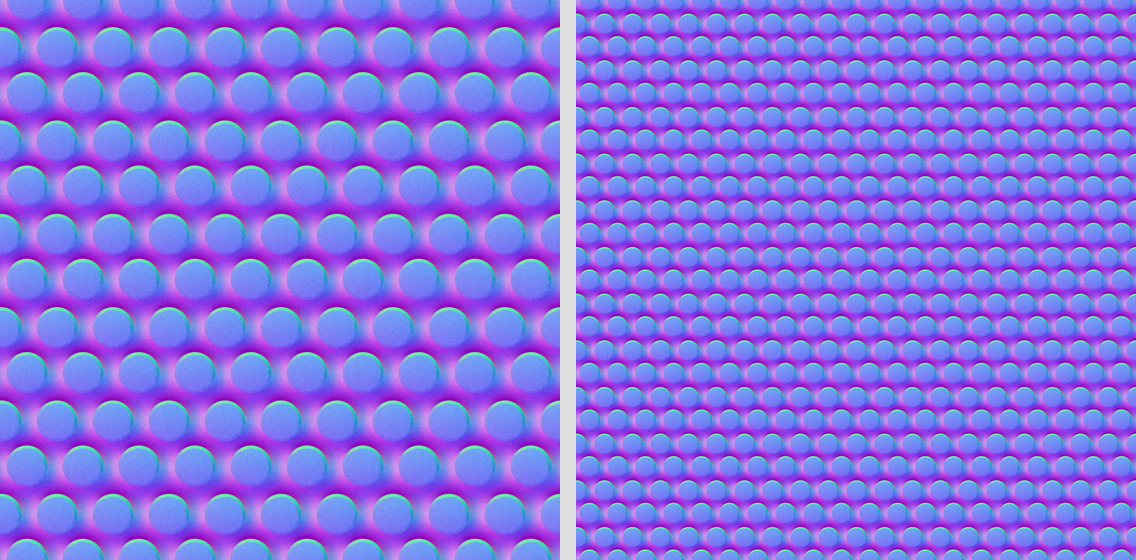
Left: one tile. Right: repeated 2 by 2.
Reproduce this texture map procedurally as a Shadertoy shader.

```glsl
// Tiling normal map of round studs in staggered rows, each stud with a bevelled rim.
// Nearby studs are looped over: their skirts blend into a smooth ground slope,
// narrow moats darken it on the upper right, and the domed caps are laid on top.

#define COLUMNS 10.0
#define ROWS 12.0            // even, so the stagger wraps
#define RADIUS 0.0365        // stud radius, in canvas widths
#define STAGGER_DRIFT 0.018  // small offset between odd and even rows, in cells
#define RIM_WIDTH 0.15       // in stud radii
#define MOAT_FALLOFF 4.5
#define SKIRT_FALLOFF 4.0
#define TEXELS 256.0         // grain cells across the canvas
#define GRAIN 0.025
#define RIM_ROUGHNESS 0.05

const float TAU = 6.2831853;

float hash(vec2 p) {
    return fract(sin(dot(p, vec2(127.1, 311.7))) * 43758.5453);
}

// Offset from a stud centre, in stud radii; cell picks a neighbour of p.
vec2 studOffset(vec2 p, vec2 cell) {
    float row = floor(p.y + 0.5) + cell.y;
    float even = 1.0 - mod(row, 2.0);
    float drift = STAGGER_DRIFT * (1.0 - 2.0 * even);
    float shift = 0.5 * even + drift;
    float column = floor(p.x - shift + 0.5) + cell.x;
    vec2 centre = vec2(column + shift, row - drift);
    return (p - centre) / (vec2(COLUMNS, ROWS) * RADIUS);
}

// Domed top with a bevel that is strongest toward the upper right.
vec3 capColour(vec2 q, float dist, float rough, float aa) {
    vec2 dir = q / max(dist, 0.001);
    vec3 dome = vec3(0.46 - 0.06 * q.x - 0.03 * q.y, 0.55 + 0.13 * q.y, 0.96);
    vec3 bevel = vec3(0.42 - 0.25 * dir.x, 0.58 + 0.36 * dir.y, 0.78 - 0.12 * dir.y);
    float lit = smoothstep(-0.15, 0.6, dot(dir, vec2(0.5, 0.866)));
    float inner = 1.0 - RIM_WIDTH * mix(0.7, 1.0, lit) + rough;
    float rim = smoothstep(inner - aa, inner + aa, dist);
    return mix(dome, bevel, rim * mix(0.28, 1.0, lit));
}

void mainImage(out vec4 fragColor, in vec2 fragCoord) {
    vec2 uv = fragCoord / iResolution.xy;
    vec2 p = uv * vec2(COLUMNS, ROWS);
    float aa = 0.8 / (iResolution.y * RADIUS);
    float noise = hash(floor(uv * TEXELS)) - 0.5;

    vec2 slope = vec2(0.0);
    vec2 moat = vec2(0.0);
    float moatDepth = 0.0;
    float total = 0.0;
    float nearest = 10.0;
    vec2 nearestOffset = vec2(0.0);

    // Gather skirts, moats and the nearest stud
    for (int j = -1; j <= 1; j++) {
        for (int i = -1; i <= 1; i++) {
            vec2 q = studOffset(p, vec2(float(i), float(j)));
            float dist = length(q);
            vec2 dir = q / max(dist, 0.001);

            float skirt = exp(-SKIRT_FALLOFF * dist);
            slope += dir * skirt;
            total += skirt;

            float facing = smoothstep(0.0, 0.9, dot(dir, vec2(0.34, 0.94)));
            float depth = facing * exp(-MOAT_FALLOFF * max(dist - 1.0, 0.0));
            moat += dir * depth;
            moatDepth += depth;

            if (dist < nearest) {
                nearest = dist;
                nearestOffset = q;
            }
        }
    }
    slope /= total;

    // Ground between the studs
    float rowWave = cos(TAU * p.y);
    vec3 ground = vec3(0.57 - 0.3 * slope.x, 0.40 + 0.17 * rowWave, 0.93);
    ground += vec3(0.5 * moat.x, -0.32 * moat.y, -0.3 * moatDepth);

    // Caps over the ground, then fine grain
    vec3 cap = capColour(nearestOffset, nearest, RIM_ROUGHNESS * noise, aa);
    float covered = 1.0 - smoothstep(1.0 - aa, 1.0 + aa, nearest);
    vec3 colour = mix(ground, cap, covered) + GRAIN * noise;
    fragColor = vec4(clamp(colour, 0.0, 1.0), 1.0);
}
```
